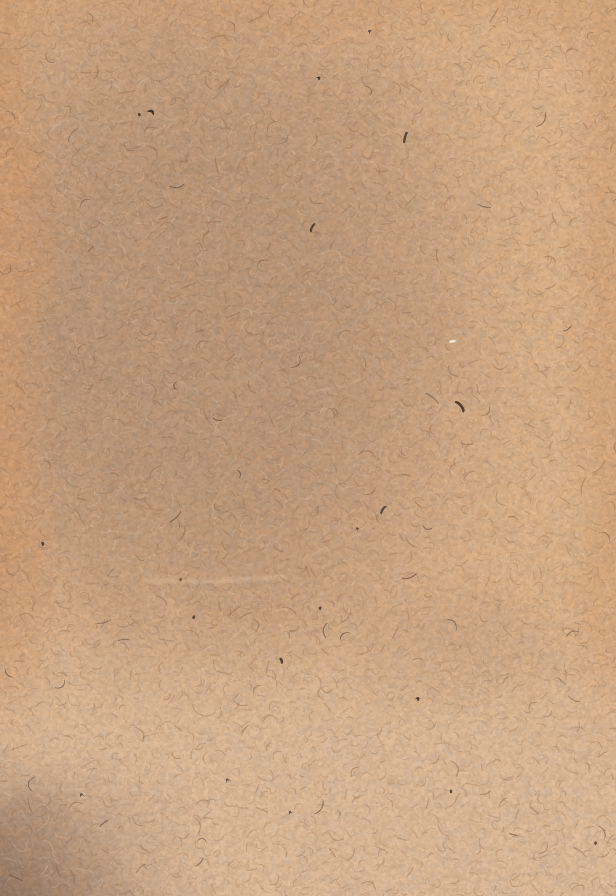
Give the GLSL for this texture, as a Shadertoy shader.

```glsl
// Aged kraft paper: broad stains of tan, gold and pale buff, a fine cellular
// pulp grain, several layers of short bent fibres, and a few dark specks.
// Lengths are fractions of the canvas height.

const vec3 TAN    = vec3(0.715, 0.575, 0.460);
const vec3 GOLD   = vec3(0.830, 0.675, 0.525);
const vec3 BUFF   = vec3(0.835, 0.705, 0.580);
const vec3 RUST   = vec3(0.785, 0.590, 0.430);
const vec3 UMBER  = vec3(0.580, 0.465, 0.385);
const vec3 INK    = vec3(0.200, 0.140, 0.110);
const vec3 FIBRE  = vec3(0.520, 0.370, 0.260);
const vec3 STRAW  = vec3(0.920, 0.810, 0.690);

float hash1(vec2 p) {
    vec3 q = fract(p.xyx * vec3(0.1031, 0.1030, 0.0973));
    q += dot(q, q.yzx + 33.33);
    return fract((q.x + q.y) * q.z);
}

vec2 hash2(vec2 p) {
    return vec2(hash1(p), hash1(p + vec2(57.3, 19.7)));
}

// Cellular noise: x = distance to the nearest seed, y = that seed's random value
vec2 cellNoise(vec2 p) {
    vec2 cell = floor(p), nearest = vec2(9.0, 0.0);
    for (int j = -1; j <= 1; j++)
    for (int i = -1; i <= 1; i++) {
        vec2 id = cell + vec2(i, j);
        float d = length(id + hash2(id) - p);
        if (d < nearest.x) nearest = vec2(d, hash1(id + 91.7));
    }
    return nearest;
}

// Layered, warped sines for cloudy unevenness, about -1 to 1
float clouds(vec2 p) {
    float sum = 0.0, amp = 0.5;
    for (int i = 0; i < 4; i++) {
        sum += amp * sin(p.x + 1.7 * sin(p.y * 0.8)) * sin(p.y + 1.3 * sin(p.x * 0.7));
        p = mat2(1.5, 1.1, -1.1, 1.5) * p + 2.3;
        amp *= 0.6;
    }
    return sum;
}

// Signed-free distance to a short arc-like stroke with tapered ends
float strokeDistance(vec2 p, float angle, float halfLength, float bend) {
    float c = cos(angle), s = sin(angle);
    p = mat2(c, -s, s, c) * p;
    float t = p.x / halfLength;
    p.y -= bend * halfLength * (t * t - 0.5);
    p.x -= clamp(p.x, -halfLength, halfLength);
    return length(p);
}

float coverage(float d, float radius, float pixel) {
    return 1.0 - smoothstep(radius - 0.6 * pixel, radius + 0.6 * pixel, d);
}

// One randomly bent fibre per cell; density is the share of cells filled
float fibres(vec2 p, float scale, float density, float size, float radius, float seed, float pixel) {
    vec2 cell = floor(p * scale);
    float ink = 0.0;
    for (int j = -1; j <= 1; j++)
    for (int i = -1; i <= 1; i++) {
        vec2 id = cell + vec2(i, j), key = id + seed;
        vec2 r = hash2(key + 7.1), shape = hash2(key + 31.9);
        float angle = (r.x - 0.5) * mix(1.6, 3.1416, r.y);
        float d = strokeDistance(p - (id + hash2(key)) / scale, angle,
                                 size * mix(0.4, 1.0, shape.x), 1.4 * (shape.y - 0.5));
        float present = step(hash1(key + 73.3), density);
        ink = max(ink, present * mix(0.35, 1.0, r.y) * coverage(d, radius, pixel));
    }
    return ink;
}

// Broad discolouration; uv runs 0 to 1 over the canvas
vec3 stains(vec2 uv, float wobble) {
    vec2 w = uv + 0.035 * wobble;
    vec3 col = mix(TAN, GOLD, smoothstep(0.30, 1.05, length((w - vec2(0.30, 0.64)) / vec2(0.62, 0.52))));
    col = mix(col, BUFF, 0.9 * smoothstep(0.36, 0.14, w.y));
    float side = max(smoothstep(0.11, 0.0, w.x), 0.6 * smoothstep(0.91, 1.0, w.x));
    float top = 0.5 * smoothstep(0.93, 1.0, w.y);
    col = mix(col, RUST, 0.8 * max(side * smoothstep(0.10, 0.40, uv.y), top));
    col = mix(col, TAN, 0.4 * smoothstep(0.16, 0.0, length((w - vec2(0.74, 0.28)) * vec2(0.6, 1.6))));
    return mix(col, UMBER, smoothstep(0.30, 0.0, length(w * vec2(0.75, 1.4))));
}

void mainImage(out vec4 fragColor, in vec2 fragCoord) {
    float pixel = 1.0 / iResolution.y;
    vec2 uv = fragCoord / iResolution.xy, p = fragCoord * pixel;
    vec3 col = stains(uv, clouds(p * 9.0));

    // Pulp grain and soft mottling
    vec2 fine = cellNoise(p * 340.0), coarse = cellNoise(p * vec2(110.0, 150.0));
    col *= 1.0 + 0.075 * (fine.y - 0.5) + 0.05 * (0.5 - coarse.x) + 0.012 * clouds(p * 45.0);
    col += vec3(0.02, 0.0, -0.02) * (coarse.y - 0.5);

    // Pale and brown fibres, then sparse darker hairs
    col = mix(col, STRAW, 0.25 * fibres(p, 75.0, 0.6, 0.007, 0.0008, 11.0, pixel));
    col = mix(col, FIBRE, 0.28 * fibres(p, 85.0, 0.7, 0.006, 0.0008, 43.0, pixel));
    col = mix(col, FIBRE, 0.42 * fibres(p, 40.0, 0.4, 0.009, 0.0008, 87.0, pixel));
    col = mix(col, INK, 0.45 * fibres(p, 17.0, 0.22, 0.009, 0.0007, 139.0, pixel));

    // Dark specks and slivers
    float aspect = iResolution.x * pixel;
    for (int i = 0; i < 20; i++) {
        vec2 key = vec2(float(i) * 3.7 + 5.0, 17.0), r = hash2(key + 40.0);
        vec2 center = hash2(key) * vec2(aspect, 1.0);
        float d = strokeDistance(p - center, 3.1416 * r.x, 0.0005 + 0.006 * pow(r.y, 4.0), r.x - 0.5);
        col = mix(col, INK, mix(0.6, 0.9, r.x) * coverage(d, mix(0.0011, 0.0017, r.x), pixel));
    }

    // A pale fleck and a faint horizontal scuff
    col = mix(col, vec3(0.93, 0.90, 0.86), coverage(strokeDistance(p - vec2(0.505, 0.619), 0.2, 0.002, 0.0), 0.0014, pixel));
    float scuff = strokeDistance(p - vec2(0.24, 0.353), 0.03, 0.075, 0.03);
    col = mix(col, STRAW, 0.22 * smoothstep(0.005, 0.0, scuff));

    fragColor = vec4(clamp(col, 0.0, 1.0), 1.0);
}
```
